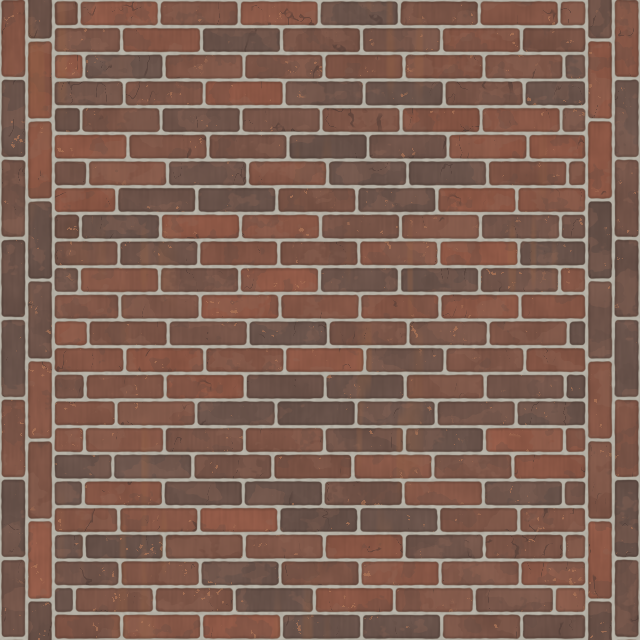
A Shadertoy shader for this texture:

```glsl
// Weathered brick wall: running-bond courses between two columns of upright bricks.

#define ROWS 24.0          // courses over the canvas; one course is the unit of length
#define BRICK_LENGTH 3.0
#define BORDER 2.0         // upright columns on each side
#define JOINT 0.062        // half width of the mortar
#define CORNER 0.13        // rounding of the bricks
#define JITTER 0.32        // sideways shift between courses
#define WEAR 1.0           // strength of patches, chips and scratches
#define DARK_CLAY vec3(0.405, 0.320, 0.287)
#define MID_CLAY vec3(0.470, 0.325, 0.272)
#define RED_CLAY vec3(0.550, 0.342, 0.272)
#define MORTAR vec3(0.715, 0.697, 0.655)
#define MORTAR_EDGE vec3(0.600, 0.570, 0.520)

float hash(vec2 p) {
    vec3 q = fract(p.xyx * 0.1031);
    q += dot(q, q.yzx + 33.33);
    return fract((q.x + q.y) * q.z);
}

float noise(vec2 p) {
    vec2 i = floor(p), f = fract(p);
    f = f * f * (3.0 - 2.0 * f);
    return mix(mix(hash(i), hash(i + vec2(1, 0)), f.x),
               mix(hash(i + vec2(0, 1)), hash(i + vec2(1, 1)), f.x), f.y);
}

float fbm(vec2 p) {
    float sum = 0.0, amp = 0.533;
    for (int i = 0; i < 4; i++) {
        sum += amp * noise(p);
        p = mat2(1.6, 1.2, -1.2, 1.6) * p + 7.3;
        amp *= 0.5;
    }
    return sum;
}

float roundedBox(vec2 p, vec2 halfSize, float radius) {
    vec2 q = abs(p) - halfSize + radius;
    return length(max(q, 0.0)) + min(max(q.x, q.y), 0.0) - radius;
}

// Finds the brick around p: its lower and upper corner, and an id.
void findBrick(vec2 p, out vec2 lo, out vec2 hi, out vec2 id) {
    vec2 cell = floor(p);
    float column = min(cell.x, ROWS - 1.0 - cell.x);
    if (column < BORDER) {
        // Upright bricks, the two sides mirrored
        float shift = 0.06 + 0.48 * BRICK_LENGTH * column;
        float n = floor((p.y - shift) / BRICK_LENGTH);
        lo = vec2(cell.x, n * BRICK_LENGTH + shift);
        hi = lo + vec2(1.0, BRICK_LENGTH);
        id = vec2(column + 71.0, mod(n, ROWS / BRICK_LENGTH) + 5.0);
    } else {
        // Courses, cut off at the upright columns
        float shift = mod(cell.y, 2.0) < 0.5 ? 1.53 : 0.08;
        shift += JITTER * (2.0 * hash(vec2(cell.y, 19.0)) - 1.0);
        float n = floor((p.x - shift) / BRICK_LENGTH);
        float start = n * BRICK_LENGTH + shift;
        lo = vec2(max(start, BORDER), cell.y);
        hi = vec2(min(start + BRICK_LENGTH, ROWS - BORDER), cell.y + 1.0);
        id = vec2(n + 11.0, cell.y + 31.0);
    }
}

vec3 brickColor(vec2 p, vec2 id) {
    // Base tone of each brick
    float tone = hash(id);
    vec3 color = mix(DARK_CLAY, MID_CLAY, smoothstep(0.1, 0.5, tone));
    color = mix(color, RED_CLAY, smoothstep(0.5, 0.95, tone));
    color *= 0.97 + 0.06 * hash(id + 43.0);

    // Clouds, brushed grain and patches that differ per brick
    vec2 q = p + 17.0 * vec2(hash(id + 3.0), hash(id + 9.0));
    color *= 1.0 + 0.16 * (fbm(q * 1.1) - 0.5);
    color *= 1.0 + 0.05 * (noise(q * vec2(13.0, 1.6)) - 0.5);
    float patchMask = smoothstep(0.56, 0.60, fbm(q * vec2(0.9, 1.2) + 5.0));
    color = mix(color, vec3(0.56, 0.40, 0.335), 0.30 * WEAR * patchMask);
    float darkMask = smoothstep(0.60, 0.64, fbm(q * 1.3 + 23.0));
    color = mix(color, vec3(0.37, 0.29, 0.26), 0.25 * WEAR * darkMask);

    // Rusty runs that cross several courses
    float run = smoothstep(0.62, 0.88, noise(p * vec2(2.6, 0.28) + 37.0));
    run *= smoothstep(0.55, 0.85, noise(p * vec2(0.35, 0.22) + 3.0));
    color = mix(color, vec3(0.60, 0.40, 0.28), 0.35 * WEAR * run);

    // Pale chips, in clusters
    float cluster = smoothstep(0.50, 0.72, noise(q * 1.2 + 61.0));
    float chips = smoothstep(0.73, 0.78, fbm(q * 5.5 + 13.0)) * cluster;
    color = mix(color, vec3(0.68, 0.46, 0.34), 0.75 * WEAR * chips);

    // Thin dark scratches
    float crack = abs(noise(q * vec2(2.2, 0.9) + 0.3 * noise(q * 6.0)) - 0.5);
    float scratch = 1.0 - smoothstep(0.006, 0.025, crack);
    scratch *= smoothstep(0.64, 0.80, noise(q * 1.7 + 91.0));
    return mix(color, vec3(0.29, 0.22, 0.20), 0.5 * WEAR * scratch);
}

void mainImage(out vec4 fragColor, in vec2 fragCoord) {
    vec2 p = fragCoord / iResolution.xy * ROWS;
    float pixel = ROWS / iResolution.y;

    vec2 lo, hi, id;
    findBrick(p, lo, hi, id);
    float d = roundedBox(p - 0.5 * (lo + hi), 0.5 * (hi - lo) - JOINT, CORNER);
    d += 0.025 * (noise(p * 5.0) - 0.5);

    // Clay with a shaded rim, then the recessed mortar
    vec3 clay = brickColor(p, id) * mix(0.86, 1.0, smoothstep(0.0, 0.13, -d));
    vec3 mortar = mix(MORTAR_EDGE, MORTAR, smoothstep(-0.02, 0.05, d));
    mortar *= 0.97 + 0.06 * noise(p * 9.0);
    float soft = max(0.6 * pixel, 0.03);
    fragColor = vec4(mix(clay, mortar, smoothstep(-soft, soft, d)), 1.0);
}
```
